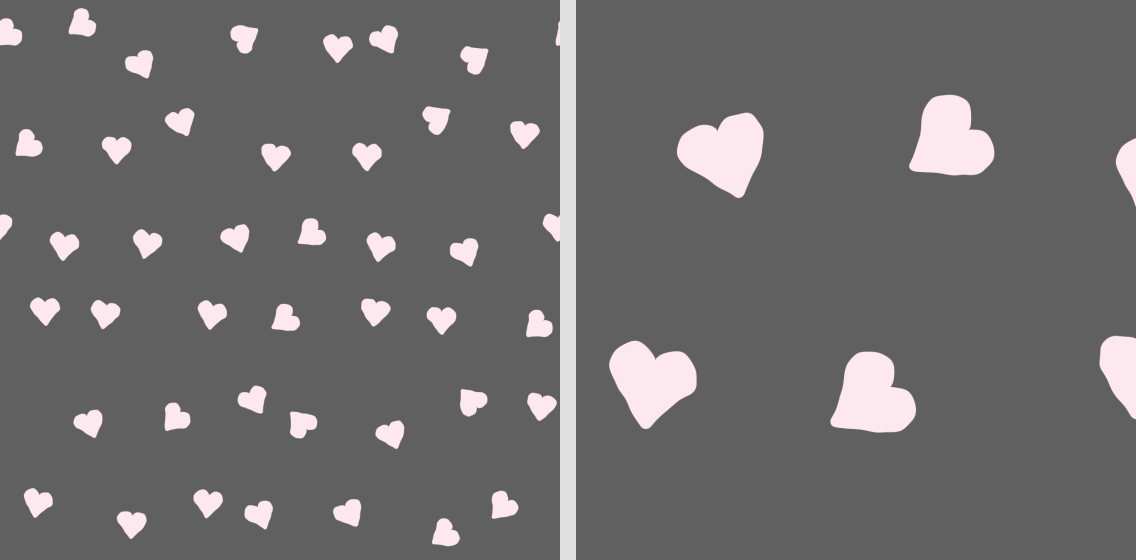
Left, the full canvas; right, a detail of the centre.
Write a WebGL 2 fragment shader that draws this pattern.

```glsl
#version 300 es
precision highp float;
// Scattered hand-cut hearts in pale pink on a flat grey ground.
// Each cell of a staggered, wrapping grid holds one heart with hashed offset
// and turn; a heart is two tapered capsules that meet at a rounded tip.

#define GRID vec2(7.0, 6.0)   // columns and rows; rows must be even
#define JITTER 0.5            // spread of the centres, in cells
#define HEART_SIZE 0.0527     // heart width, in canvas widths
#define LOBE_RADIUS 0.27      // in heart widths, as the next three
#define TIP_RADIUS 0.075
#define WOBBLE 0.012
#define LOPSIDED 0.02
#define TURN_SPREAD 0.3       // random turn around each pose, in radians
#define GROUND vec3(0.376, 0.376, 0.376)
#define PINK vec3(0.992, 0.910, 0.937)

uniform vec2 u_resolution;
out vec4 fragColor;

const float TAU = 6.2831853;

// Integer hash: one value in 0..1 per cell and channel
float hash(vec2 cell, uint channel) {
    uint n = uint(cell.x) * 1973u + uint(cell.y) * 9277u + channel * 26699u + 71u;
    n = (n ^ (n >> 15)) * 2246822519u;
    n = (n ^ (n >> 13)) * 3266489917u;
    n ^= n >> 16;
    return float(n & 0xffffu) / 65535.0;
}

// Distance to the hull of two circles, at a and b
float taperedCapsule(vec2 p, vec2 a, vec2 b, float ra, float rb) {
    p -= a;
    b -= a;
    float h = dot(b, b);
    vec2 q = vec2(abs(dot(p, vec2(b.y, -b.x))), dot(p, b)) / h;
    float taper = ra - rb;
    vec2 c = vec2(sqrt(h - taper * taper), taper);
    float k = c.x * q.y - c.y * q.x;
    if (k < 0.0) return sqrt(h * dot(q, q)) - ra;
    if (k > c.x) return sqrt(h * (dot(q, q) + 1.0 - 2.0 * q.y)) - rb;
    return dot(c, q) - ra;
}

// Heart one unit wide with its tip down, slightly uneven as if cut by hand
float heart(vec2 p, float phase) {
    p += WOBBLE * sin(p.yx * vec2(11.0, 13.0) + vec2(phase, phase * 1.7));
    p += 0.5 * WOBBLE * sin(p.yx * vec2(25.0, 21.0) + phase * 2.3);
    vec2 tip = vec2(-0.01, -0.41);
    vec2 lobe = vec2(0.5 - LOBE_RADIUS, 0.17);
    float right = taperedCapsule(p, tip, lobe - vec2(0.0, LOPSIDED), TIP_RADIUS, LOBE_RADIUS);
    float left = taperedCapsule(p, tip, vec2(-lobe.x, lobe.y + LOPSIDED), TIP_RADIUS, LOBE_RADIUS);
    return min(left, right);
}

// Mostly upright, some leaning either way, a few nearly upside down
float heartTurn(vec2 cell) {
    float pick = hash(cell, 3u);
    float turn = -0.06;
    if (pick > 0.48) turn = 0.45;
    if (pick > 0.73) turn = -0.8;
    if (pick > 0.88) turn = pick > 0.94 ? 2.25 : -2.3;
    return turn + TURN_SPREAD * (hash(cell, 4u) - 0.5);
}

// Distance to the nearest heart, in canvas widths
float heartField(vec2 uv) {
    float nearest = 1.0;
    for (int j = -1; j <= 1; j++) {
        float row = floor(uv.y * GRID.y) + float(j);
        float stagger = 0.5 * mod(row, 2.0);
        for (int i = -1; i <= 1; i++) {
            float column = floor(uv.x * GRID.x - stagger) + float(i);
            vec2 cell = mod(vec2(column, row), GRID);
            vec2 offset = JITTER * (vec2(hash(cell, 1u), hash(cell, 2u)) - 0.5);
            vec2 centre = (vec2(column + stagger, row) + 0.5 + offset) / GRID;
            float turn = heartTurn(cell);
            float c = cos(turn), s = sin(turn);
            vec2 p = mat2(c, -s, s, c) * (uv - centre) / HEART_SIZE;
            nearest = min(nearest, HEART_SIZE * heart(p, TAU * hash(cell, 5u)));
        }
    }
    return nearest;
}

void main() {
    vec2 uv = gl_FragCoord.xy / u_resolution;
    float edge = 0.8 / min(u_resolution.x, u_resolution.y);
    float cover = 1.0 - smoothstep(-edge, edge, heartField(uv));
    fragColor = vec4(mix(GROUND, PINK, cover), 1.0);
}
```
